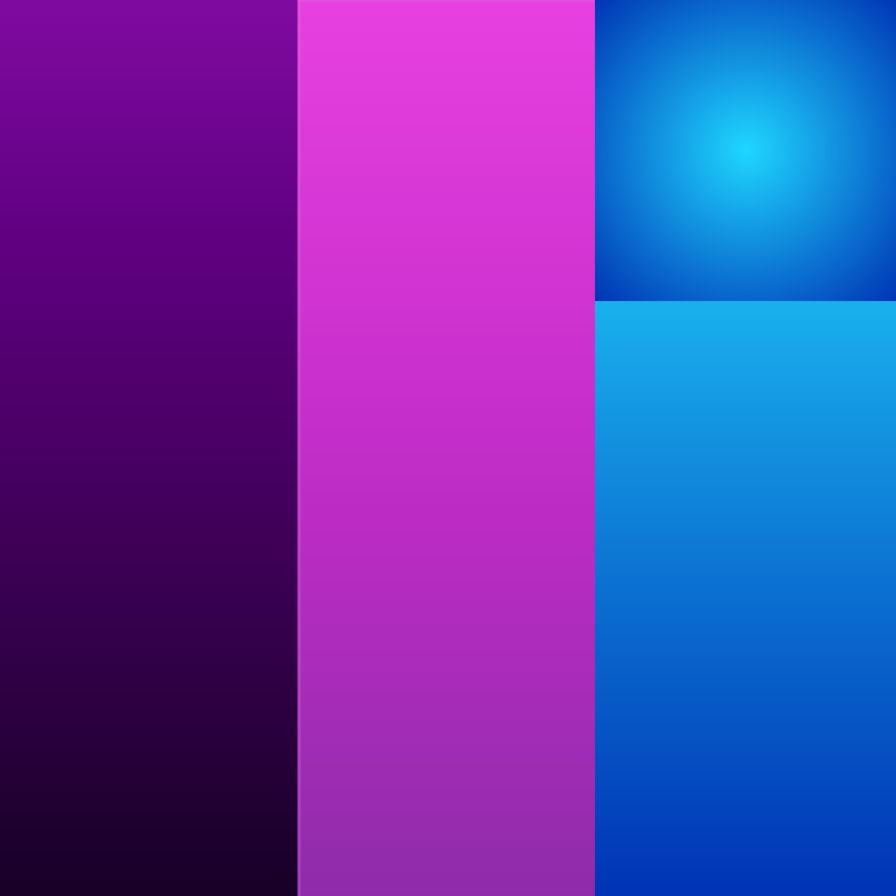
Give the GLSL for this background, as a Shadertoy shader.

```glsl
// Blend through three colours, with the middle one placed at height "mid"
vec3 threeStops(vec3 low, vec3 middle, vec3 high, float mid, float t) {
    vec3 lower = mix(low, middle, clamp(t / mid, 0.0, 1.0));
    return mix(lower, high, clamp((t - mid) / (1.0 - mid), 0.0, 1.0));
}

// Antialiased step across an edge
float softStep(float edge, float x, float blur) {
    return smoothstep(edge - blur, edge + blur, x);
}

// Linear falloff from a bright centre
vec3 radialGlow(vec2 p, vec2 center, float radius, vec3 core, vec3 rim) {
    return mix(core, rim, clamp(length(p - center) / radius, 0.0, 1.0));
}

// Thin line of light fading on both sides of an edge
float hairline(float x, float edge, float width) {
    return 1.0 - smoothstep(0.0, width, abs(x - edge));
}

void mainImage(out vec4 fragColor, in vec2 fragCoord) {
    vec2 uv = fragCoord / iResolution.xy;
    vec2 blur = 0.75 / iResolution.xy;

    // Panel layout
    float leftEdge = 0.332;
    float rightEdge = 0.664;
    float tileEdge = 0.664;

    // Vertical gradients
    vec3 violet = threeStops(vec3(0.09, 0.0, 0.15), vec3(0.37, 0.0, 0.50),
                             vec3(0.50, 0.04, 0.63), 0.72, uv.y);
    vec3 magenta = threeStops(vec3(0.56, 0.17, 0.67), vec3(0.765, 0.175, 0.785),
                              vec3(0.91, 0.25, 0.88), 0.50, uv.y);
    vec3 blue = threeStops(vec3(0.0, 0.20, 0.71), vec3(0.04, 0.42, 0.81),
                           vec3(0.10, 0.69, 0.93), 0.48, uv.y / tileEdge);

    // Glowing square in the upper right
    vec3 glow = radialGlow(uv, vec2(0.833), 0.236,
                           vec3(0.12, 0.84, 1.0), vec3(0.0, 0.21, 0.71));

    // Faint light along the middle panel's left and top borders
    float border = max(hairline(uv.x, leftEdge + 0.002, 0.003),
                       hairline(uv.y, 1.0, 0.004));
    magenta = mix(magenta, vec3(0.82, 0.45, 0.85), 0.35 * border);

    // Assemble the panels
    vec3 rightColumn = mix(blue, glow, softStep(tileEdge, uv.y, blur.y));
    vec3 color = mix(violet, magenta, softStep(leftEdge, uv.x, blur.x));
    color = mix(color, rightColumn, softStep(rightEdge, uv.x, blur.x));
    fragColor = vec4(color, 1.0);
}
```
